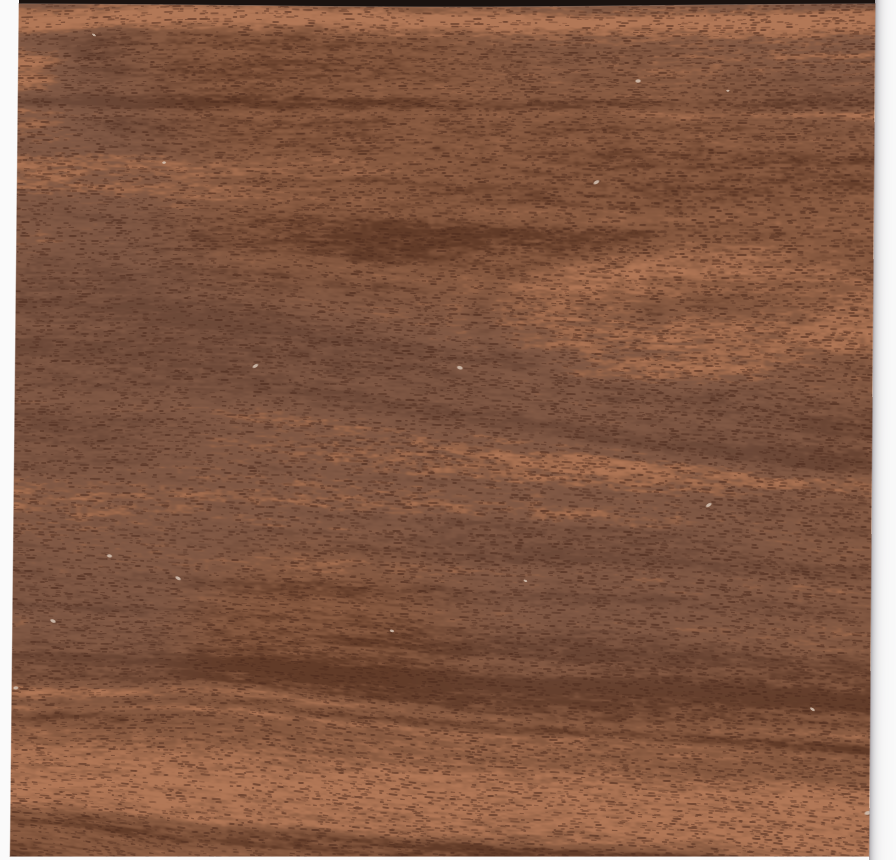
Reproduce this texture procedurally as a WebGL 1 fragment shader.

```glsl
precision highp float;
// Walnut veneer sheet with banded grain, a knot and fine pores on a white ground.
uniform vec2 u_resolution;

float hash(vec2 p) {
  vec3 q = fract(vec3(p.xyx) * 0.1031);
  q += dot(q, q.yzx + 33.33);
  return fract((q.x + q.y) * q.z);
}

float noise(vec2 p) {
  vec2 i = floor(p), f = fract(p);
  f = f * f * (3.0 - 2.0 * f);
  return mix(mix(hash(i), hash(i + vec2(1.0, 0.0)), f.x),
             mix(hash(i + vec2(0.0, 1.0)), hash(i + vec2(1.0)), f.x), f.y);
}

// Noise centred on zero
float wave(vec2 p) { return noise(p) - 0.5; }

float bump(float v, float centre, float width) {
  float d = (v - centre) / width;
  return exp(-d * d);
}

float blob(vec2 p, vec2 centre, vec2 size) {
  vec2 d = (p - centre) / size;
  return exp(-dot(d, d));
}

// Growth bands across the sheet: 0 is dark, 1 is light
float bandTone(float x, float v) {
  float tone = 0.40 + 0.40 * wave(vec2(x * 1.5, v * 15.0))
             + 0.36 * wave(vec2(x * 2.0 + 7.0, v * 46.0))
             + 0.24 * wave(vec2(x * 3.0 + 3.0, v * 115.0));
  float sapwood = smoothstep(0.058, 0.07, v) * (1.0 - smoothstep(0.13, 0.165, v));
  tone = mix(tone, 0.88 + 0.25 * wave(vec2(x * 3.0, v * 70.0)), 0.85 * sapwood);
  tone += 0.35 * bump(v, 0.205, 0.007) + 0.25 * bump(v, 0.185, 0.004);
  tone -= 0.32 * bump(v, 0.245, 0.009) + 0.25 * bump(v, 0.053, 0.009);
  tone -= 0.30 * bump(v, 0.60 - 0.04 * x, 0.016);
  tone += 0.28 * bump(v, 0.868, 0.005) - 0.25 * bump(v, 0.882, 0.008);
  return tone + 0.42 * bump(v, 0.982, 0.014);
}

// Rings that open toward the right; w is the share of the knot
float knotTone(vec2 p, out float w) {
  vec2 d = p - vec2(0.735, 0.635);
  d.x *= d.x > 0.0 ? 0.27 : 0.48;
  float r = length(d) + 0.014 * wave(p * vec2(9.0, 14.0));
  w = 1.0 - smoothstep(0.06, 0.15, r);
  float tone = 0.68 + 0.4 * wave(vec2(r * 75.0, p.x * 3.0))
             + 0.3 * wave(vec2(p.x * 5.0, p.y * 60.0));
  tone -= 0.28 * bump(r, 0.095, 0.012);
  tone -= 0.5 * blob(p, vec2(0.725, 0.635), vec2(0.025, 0.014));
  return tone - 0.45 * blob(p, vec2(0.80, 0.642), vec2(0.05, 0.011));
}

// Short dark dashes laid along the grain
float pores(vec2 p, vec2 cells, float density) {
  vec2 q = p * cells;
  q.x += 17.0 * hash(vec2(floor(q.y), 5.0));
  vec2 id = floor(q), f = fract(q) - 0.5;
  float reach = mix(0.2, 0.45, hash(id + 31.0));
  float dash = 1.0 - smoothstep(reach - 0.15, reach + 0.05, abs(f.x));
  dash *= 1.0 - smoothstep(0.2, 0.5, abs(f.y));
  return dash * step(hash(id + 9.0), density) * mix(0.4, 1.0, hash(id + 53.0));
}

// Sparse pale flecks of dust
float dust(vec2 p) {
  vec2 q = p * 13.0, id = floor(q);
  vec2 centre = 0.2 + 0.6 * vec2(hash(id + 3.0), hash(id + 71.0));
  vec2 d = fract(q) - centre;
  d.y += d.x * (hash(id + 19.0) - 0.5);
  float size = mix(0.025, 0.05, hash(id + 44.0));
  return step(hash(id + 101.0), 0.10) * (1.0 - smoothstep(size * 0.4, size, length(d * vec2(0.8, 1.2))));
}

void main() {
  vec2 p = gl_FragCoord.xy / u_resolution;

  // Grain direction: level at the top, falling to the right below
  float flow = p.y + 0.075 * p.x * (1.0 - p.y) + 0.016 * wave(p * vec2(4.0, 6.0));
  float v = flow + 0.09 * p.x * bump(p.y, 0.52, 0.12) + 0.004 * wave(p * vec2(14.0, 25.0));

  // Large features
  float knotShare;
  float knot = knotTone(p, knotShare);
  float tone = mix(bandTone(p.x, v), knot, 0.8 * knotShare);
  tone += 0.5 * blob(p, vec2(0.025, 0.92), vec2(0.05, 0.03));
  tone += 0.5 * blob(p, vec2(0.04, 0.858), vec2(0.06, 0.016));
  tone -= 0.25 * blob(p, vec2(0.10, 0.93), vec2(0.04, 0.035));
  tone -= 0.16 * blob(p, vec2(0.20, 0.64), vec2(0.14, 0.05));
  tone += 0.14 * wave(p * vec2(9.0, 22.0));

  // Fibres and pores
  tone += 0.30 * wave(vec2(p.x * 45.0, flow * 300.0)) + 0.22 * wave(vec2(p.x * 160.0, flow * 430.0));
  float pore = pores(vec2(p.x, flow), vec2(75.0, 330.0), mix(0.25, 0.42, p.x));
  pore = max(pore, 0.8 * pores(vec2(p.x + 0.37, flow), vec2(125.0, 410.0), 0.25));

  // Wood colours, greyer toward the left and the middle
  vec3 wood = mix(vec3(0.38, 0.23, 0.155), vec3(0.53, 0.35, 0.25), smoothstep(0.0, 0.5, tone));
  wood = mix(wood, vec3(0.70, 0.47, 0.34), smoothstep(0.45, 1.05, tone));
  float haze = smoothstep(0.25, 0.75, noise(p * vec2(3.0, 4.0)) + 0.35 * (0.5 - p.x));
  haze *= smoothstep(0.12, 0.3, p.y) * (1.0 - smoothstep(0.5, 0.8, tone));
  wood = mix(wood, vec3(0.47, 0.34, 0.285), 0.5 * haze);
  wood = mix(wood, vec3(0.29, 0.16, 0.11), 0.6 * pore);
  wood = mix(wood, vec3(0.84, 0.77, 0.71), 0.85 * dust(p));

  // Sheet outline, cast shadow and white ground
  float left = p.x - mix(0.011, 0.021, p.y);
  float right = mix(0.970, 0.977, p.y) - p.x;
  float top = 0.996 - 0.004 * bump(p.x, 0.5, 0.3) - p.y;
  float edge = min(min(left, right), min(top, p.y - 0.004));
  vec3 ground = mix(vec3(0.98), vec3(0.66, 0.65, 0.67), exp(-max(-right, 0.0) / 0.005) * step(right, 0.0));
  ground = mix(ground, vec3(0.10, 0.07, 0.06), smoothstep(0.002, -0.001, top) * step(0.0, min(left, right)));
  gl_FragColor = vec4(mix(ground, wood, smoothstep(-0.001, 0.001, edge)), 1.0);
}
```
